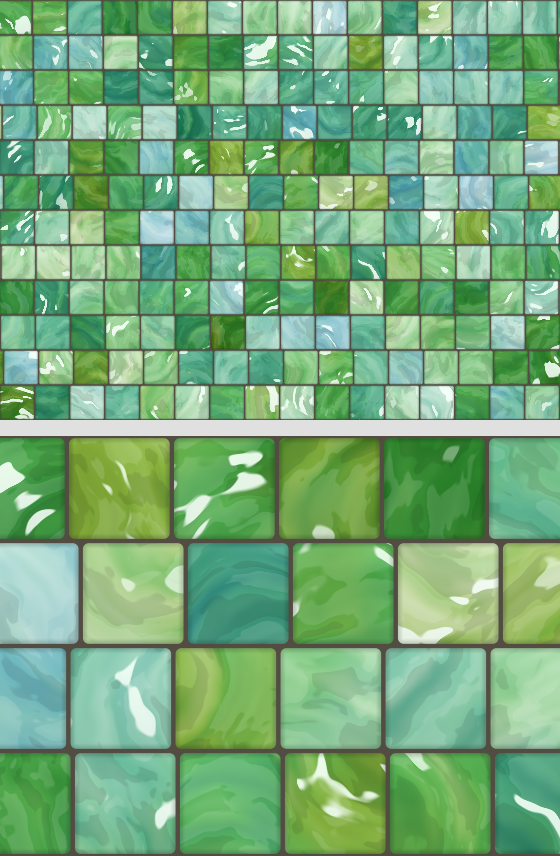
Top: the whole. Bottom: its middle third, enlarged.
Write a Shadertoy shader that draws this pattern.

```glsl
// Glossy swirled glass tiles in greens and aqua, in slightly shifted rows with thin dark grout.

const float ROWS = 12.0;           // tiles down; a 4:3 canvas holds 16 across
const float ROW_SHIFT = 0.11;      // largest sideways shift, in tiles
const float GROUT_HALF = 0.021;    // half the joint width, in tiles
const float CORNER = 0.055;
const vec3 GROUT = vec3(0.32, 0.30, 0.26);
const vec3 GLINT = vec3(0.96, 1.0, 0.97);

float hash(vec2 p) {
    vec3 q = fract(p.xyx * 0.1031);
    q += dot(q, q.yzx + 33.33);
    return fract((q.x + q.y) * q.z);
}

float noise(vec2 p) {
    vec2 i = floor(p), f = fract(p);
    f = f * f * (3.0 - 2.0 * f);
    float low = mix(hash(i), hash(i + vec2(1, 0)), f.x);
    float high = mix(hash(i + vec2(0, 1)), hash(i + vec2(1, 1)), f.x);
    return mix(low, high, f.y);
}

float fbm(vec2 p) {
    float sum = 0.0, amp = 0.55;
    for (int i = 0; i < 3; i++) {
        sum += amp * noise(p);
        p = p * 2.1 + 17.3;
        amp *= 0.48;
    }
    return sum;
}

mat2 rotation(float a) {
    float c = cos(a), s = sin(a);
    return mat2(c, s, -s, c);
}

float roundedBox(vec2 p, float halfSize, float radius) {
    vec2 d = abs(p) - halfSize + radius;
    return length(max(d, 0.0)) + min(max(d.x, d.y), 0.0) - radius;
}

// Blends four hues, from olive to blue
vec3 hueRamp(float h, vec3 olive, vec3 green, vec3 jade, vec3 blue) {
    float x = clamp(h, 0.0, 1.0) * 3.0;
    vec3 c = mix(olive, green, smoothstep(0.0, 1.0, x));
    c = mix(c, jade, smoothstep(1.0, 2.0, x));
    return mix(c, blue, smoothstep(2.0, 3.0, x));
}

// Tone runs from deep (0) through clear (0.5) to milky (1)
vec3 glassColor(float hue, float tone) {
    vec3 deep = hueRamp(hue, vec3(0.31, 0.43, 0.06), vec3(0.13, 0.46, 0.13),
                        vec3(0.10, 0.47, 0.34), vec3(0.08, 0.42, 0.50));
    vec3 clear = hueRamp(hue, vec3(0.54, 0.70, 0.25), vec3(0.34, 0.70, 0.34),
                         vec3(0.37, 0.71, 0.58), vec3(0.40, 0.69, 0.74));
    vec3 milky = hueRamp(hue, vec3(0.85, 0.90, 0.76), vec3(0.77, 0.90, 0.76),
                         vec3(0.76, 0.89, 0.83), vec3(0.79, 0.89, 0.93));
    vec3 c = mix(deep, clear, clamp(tone * 2.0, 0.0, 1.0));
    return mix(c, milky, clamp(tone * 2.0 - 1.0, 0.0, 1.0));
}

// Curved swirls, sharp-edged reflections and white glints of one tile
vec3 tileSurface(vec2 local, vec2 id) {
    float hue = mix(hash(id + 3.1), hash(id + 41.7), 0.25);
    float tone = mix(0.12, 0.93, pow(hash(id + 11.9), 0.8));
    float turn = hash(id + 23.3) * 6.2832;
    float bend = mix(-0.9, 0.9, hash(id + 57.1));
    float gloss = hash(id + 71.7);

    vec2 q = rotation(turn) * local;
    q.y += bend * q.x * q.x;
    q += 31.0 * vec2(hash(id + 5.3), hash(id + 8.9));
    vec2 warp = vec2(fbm(q * 1.6), fbm(q * 1.6 + 9.2));

    float swirl = noise(vec2(q.x * 1.1, q.y * 5.5) + 2.2 * warp);
    float fine = noise(vec2(q.x * 1.8, q.y * 13.0) + 3.5 * warp);
    float depth = noise(q * 1.4 + 14.0);
    tone += 0.27 * (swirl - 0.5) + 0.08 * (fine - 0.5) + 0.16 * (depth - 0.5);
    hue += 0.16 * (depth - swirl);
    vec3 color = glassColor(hue, tone);

    // Reflections stretch level across the tile
    vec2 r = rotation(0.35 * (gloss - 0.5)) * local + q - local;
    float pool = fbm(vec2(r.x * 2.0, r.y * 4.5) + 2.0 * warp);
    color = mix(color, GLINT, 0.13 * smoothstep(0.52, 0.56, pool));
    color *= 1.0 - 0.09 * smoothstep(0.40, 0.36, pool);

    float streak = noise(vec2(q.x * 3.0, q.y * 9.0) + 4.0 * warp);
    float patchMask = noise(q * 2.6 + 27.0);
    float glint = smoothstep(0.48, 0.56, streak * patchMask);
    return mix(color, GLINT, glint * smoothstep(0.25, 0.75, gloss) * 0.9);
}

void mainImage(out vec4 fragColor, in vec2 fragCoord) {
    vec2 p = fragCoord / iResolution.y * ROWS;
    float pixel = ROWS / iResolution.y;

    // Each row slides a little on its own
    float row = floor(p.y);
    p.x += ROW_SHIFT * (2.0 * hash(vec2(row, 19.0)) - 1.0);
    vec2 id = floor(p) + 2.0;
    vec2 local = fract(p) - 0.5;

    // Rounded glass edge with a soft shaded rim
    float d = roundedBox(local, 0.5 - GROUT_HALF, CORNER);
    vec3 glass = tileSurface(local, id);
    glass *= 1.0 - 0.16 * smoothstep(-0.06, 0.0, d);
    glass *= 1.0 + 0.05 * local.y;

    float cover = smoothstep(0.6 * pixel, -0.6 * pixel, d);
    fragColor = vec4(mix(GROUT, glass, cover), 1.0);
}
```
